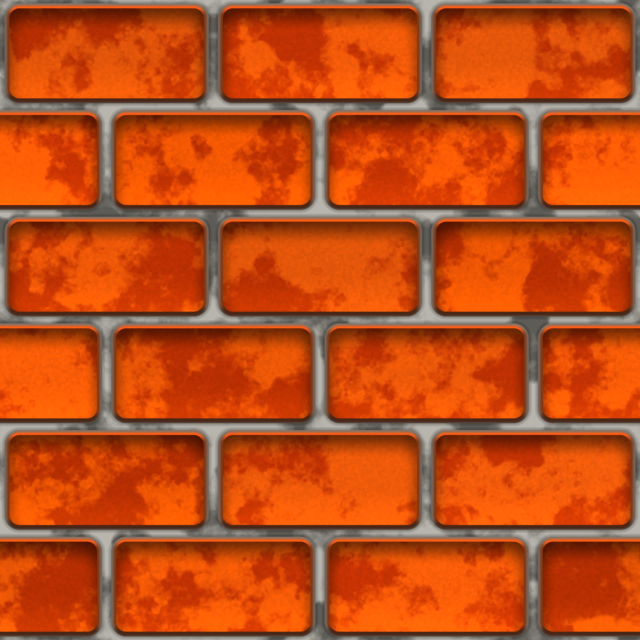
A three.js fragment shader for this texture:

```glsl
// Glazed orange bricks in running bond, three across and six down, in grey mortar.
// Each brick is a rounded-box distance with a lit bevel and a soft inner shadow;
// layered cellular noise that wraps at the canvas edge adds wear and mortar grain.
varying vec2 vUv;

const vec2 GRID = vec2(3.0, 6.0);             // bricks across, rows up
const vec2 BRICK_HALF = vec2(0.957, 0.468);   // in row heights
const float CORNER = 0.14;
const float BEVEL = 0.046;
const float EDGE = 0.008;                     // edge smoothing

const vec3 GLAZE_DARK = vec3(0.75, 0.19, 0.01);
const vec3 GLAZE_BRIGHT = vec3(1.0, 0.36, 0.01);
const vec3 GLAZE_DUSTY = vec3(0.90, 0.35, 0.06);
const vec3 RIM_GREY = vec3(0.47, 0.39, 0.34);
const vec3 RIM_SIDE = vec3(0.50, 0.22, 0.09);
const vec3 RIM_LIT = vec3(1.0, 0.36, 0.07);
const vec3 RIM_DARK = vec3(0.29, 0.15, 0.09);
const vec3 MORTAR_DARK = vec3(0.37, 0.36, 0.34);
const vec3 MORTAR_LIGHT = vec3(0.72, 0.71, 0.68);

vec3 hash3(vec2 p) {
  vec3 q = fract(p.xyx * vec3(0.1031, 0.1030, 0.0973));
  q += dot(q, q.yxz + 33.33);
  return fract((q.xxy + q.yzz) * q.zyx);
}

// Smooth cellular noise: nearby feature points blend their random values
float cellNoise(vec2 p, float period) {
  vec2 cell = floor(p);
  vec2 local = p - cell;
  float total = 0.0;
  float weights = 0.0;
  for (int y = -1; y <= 1; y++) {
    for (int x = -1; x <= 1; x++) {
      vec2 side = vec2(float(x), float(y));
      vec3 h = hash3(mod(cell + side, period));
      vec2 delta = side + h.xy - local;
      float w = exp(-6.0 * dot(delta, delta));
      total += w * h.z;
      weights += w;
    }
  }
  return total / weights;
}

// Octaves of cellular noise, each with a whole number of cells per canvas
float layeredNoise(vec2 uv, vec2 offset, float period, float roughness) {
  float sum = 0.0;
  float amp = 1.0;
  float norm = 0.0;
  for (int i = 0; i < 5; i++) {
    sum += amp * cellNoise(uv * period + offset, period);
    norm += amp;
    amp *= roughness;
    period *= 2.0;
    offset += vec2(17.0, 5.0);
  }
  return sum / norm;
}

float roundedBox(vec2 p, vec2 halfSize, float radius) {
  vec2 q = abs(p) - halfSize + radius;
  return length(max(q, 0.0)) + min(max(q.x, q.y), 0.0) - radius;
}

// Upward part of the outward normal near the brick's edge
float edgeFacing(vec2 p, vec2 halfSize, float radius) {
  vec2 q = max(abs(p) - halfSize + radius, 0.0);
  return sign(p.y) * q.y / max(length(q), 0.0001);
}

vec3 mortarColor(vec2 uv, float dist) {
  float grain = layeredNoise(uv, vec2(3.0, 8.0), 20.0, 0.45);
  vec3 color = mix(MORTAR_DARK, MORTAR_LIGHT, smoothstep(0.25, 0.62, grain));
  return color * mix(0.78, 1.0, smoothstep(0.0, 0.04, dist));
}

vec3 bevelColor(float depth, float facing) {
  float inner = smoothstep(0.15, 0.85, depth);
  vec3 side = mix(RIM_GREY, RIM_SIDE, inner);
  vec3 top = mix(RIM_GREY * 1.15, RIM_LIT, inner);
  vec3 bottom = mix(RIM_GREY * 0.72, RIM_DARK, smoothstep(0.0, 0.5, depth));
  vec3 color = mix(side, top, smoothstep(0.3, 0.95, facing));
  return mix(color, bottom, smoothstep(0.2, 0.85, -facing));
}

vec3 faceColor(vec2 uv, vec2 p, vec3 variant) {
  // Ragged worn patches, with their amount and tint varied per brick
  float noise = layeredNoise(uv, floor(variant.xy * 64.0), 12.0, 0.68);
  float patches = smoothstep(0.38, 0.60, noise + 0.14 * (variant.z - 0.4));
  vec3 bright = mix(GLAZE_BRIGHT, GLAZE_DUSTY, 0.7 * variant.x);
  vec3 color = mix(GLAZE_DARK, bright, patches);
  color *= 0.94 + 0.10 * variant.y;
  color *= 0.96 + 0.08 * cellNoise(uv * 240.0, 240.0);

  // Warm glow along the bottom and shadow cast by the upper rim
  float glow = 1.0 - smoothstep(-0.43, -0.05, p.y);
  color += glow * vec3(0.10, 0.045, 0.0);
  float inset = roundedBox(p + vec2(0.0, 0.1), BRICK_HALF - BEVEL, 0.2);
  return color * (1.0 - 0.58 * smoothstep(-0.13, 0.14, inset));
}

void main() {
  // Running bond: even rows shift by half a brick
  vec2 grid = vUv * GRID;
  float row = floor(grid.y);
  grid.x += 0.5 * (1.0 - mod(row, 2.0));
  vec2 id = mod(floor(grid), GRID);
  vec2 p = (fract(grid) - 0.5) * vec2(2.0, 1.0);

  float dist = roundedBox(p, BRICK_HALF, CORNER);
  float facing = edgeFacing(p, BRICK_HALF, CORNER);
  vec3 face = faceColor(vUv, p, hash3(id * 7.0 + 11.0));
  vec3 bevel = bevelColor(clamp(-dist / BEVEL, 0.0, 1.0), facing);
  vec3 brick = mix(face, bevel, smoothstep(-EDGE, EDGE, dist + BEVEL));
  vec3 color = mix(brick, mortarColor(vUv, dist), smoothstep(-EDGE, EDGE, dist));
  gl_FragColor = vec4(clamp(color, 0.0, 1.0), 1.0);
}
```
